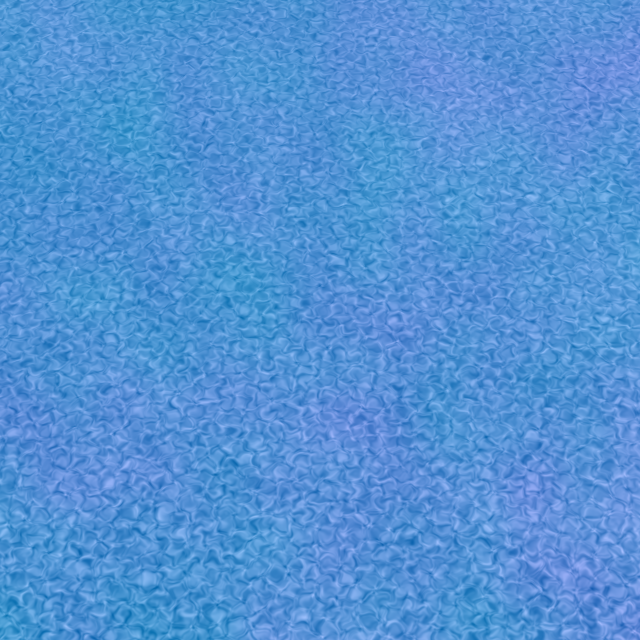
This texture is drawn by a Shadertoy shader. Its source:

```glsl
// Soft blue carpet pile seen at a slant: warped gradient noise forms short
// curled tufts, a perspective mapping shrinks them towards the top, and
// broad noise lets the dye drift between cyan and violet.

const vec3 BASE_BLUE = vec3(0.321, 0.573, 0.833);
const vec3 TUFT_CONTRAST = vec3(0.076, 0.048, 0.040);
const vec3 VIOLET_SHIFT = vec3(0.085, -0.035, 0.025);
const float TUFT_DENSITY = 60.0;
const float SLANT = 0.3;

// Random unit vector for a lattice point
vec2 randomDirection(vec2 cell) {
    vec3 p = fract(vec3(cell.xyx) * vec3(0.1031, 0.1030, 0.0973));
    p += dot(p, p.yzx + 33.33);
    float angle = 6.28318 * fract((p.x + p.y) * p.z);
    return vec2(cos(angle), sin(angle));
}

float gradientNoise(vec2 p) {
    vec2 cell = floor(p);
    vec2 f = p - cell;
    vec2 blend = f * f * f * (f * (f * 6.0 - 15.0) + 10.0);
    vec2 right = vec2(1.0, 0.0);
    vec2 up = vec2(0.0, 1.0);
    float bottom = mix(dot(randomDirection(cell), f),
                       dot(randomDirection(cell + right), f - right), blend.x);
    float top = mix(dot(randomDirection(cell + up), f - up),
                    dot(randomDirection(cell + 1.0), f - 1.0), blend.x);
    return mix(bottom, top, blend.y);
}

vec2 rotate(vec2 p, float angle) {
    float c = cos(angle);
    float s = sin(angle);
    return vec2(c * p.x - s * p.y, s * p.x + c * p.y);
}

// Canvas position to floor position; the floor recedes upwards
vec2 floorPosition(vec2 uv, float slant) {
    float depth = 1.0 / (1.0 - slant * uv.y);
    return vec2((uv.x - 0.5) * depth, 1.1 * depth / slant);
}

// Curled tufts, roughly zero mean and unit deviation
float tufts(vec2 p, float fineAmount) {
    vec2 curl = vec2(gradientNoise(p * 0.8 + 17.3),
                     gradientNoise(p * 0.8 + 71.9));
    vec2 q = p + 0.9 * curl;
    float coarse = gradientNoise(q);
    float medium = gradientNoise(rotate(q, 0.7) * 1.45 + 41.0);
    float fine = gradientNoise(rotate(q, 2.1) * 2.3 + 93.0);
    return 3.5 * (0.75 * coarse + 0.85 * medium + fineAmount * fine);
}

// Two octaves of slow variation across the canvas
float drift(vec2 uv, float scale, float seed) {
    return gradientNoise(uv * scale + seed)
         + 0.6 * gradientNoise(rotate(uv, 0.9) * scale * 2.7 + seed);
}

void mainImage(out vec4 fragColor, in vec2 fragCoord) {
    vec2 uv = fragCoord / iResolution.xy;

    // Pile, calmer and smoother in the distance
    vec2 ground = floorPosition(uv, SLANT) * TUFT_DENSITY;
    float fineAmount = mix(0.55, 0.3, uv.y);
    float tone = tufts(ground, fineAmount) * mix(1.08, 0.78, uv.y);

    // Worn and brushed areas
    tone += 0.8 * drift(uv, 4.0, 5.7);
    tone += 0.3 * (uv.x - 0.5) + 0.2 * (uv.y - 0.5);

    // Dye drift: violet at lower right, cyan at the top
    float violet = drift(uv, 3.5, 28.4) + 0.35 * (uv.x - uv.y);

    vec3 color = BASE_BLUE + TUFT_CONTRAST * tone + VIOLET_SHIFT * violet;
    fragColor = vec4(clamp(color, 0.0, 1.0), 1.0);
}
```
